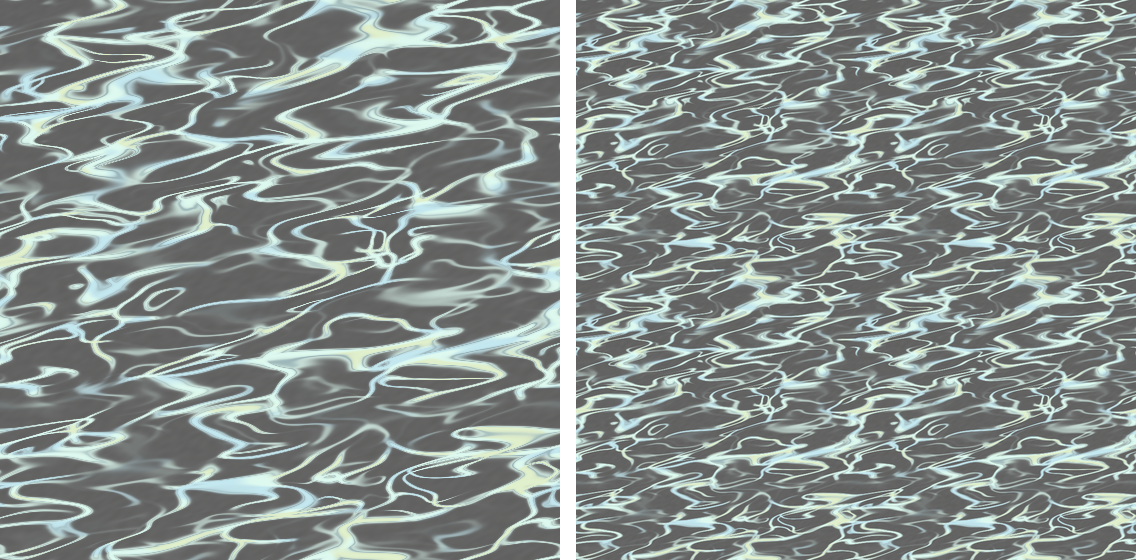
Left: one tile. Right: repeated 2 by 2.
Reproduce this texture procedurally as a three.js fragment shader.

```glsl
varying vec2 vUv;

// Grids: columns, rows, whole-number slant (all wrap over the canvas)
const vec3 NET_GRID = vec3(5.0, 10.0, 1.0);
const vec3 LOOP_GRID = vec3(6.0, 16.0, 1.0);
const vec3 RING_GRID = vec3(11.0, 32.0, 1.0);
const vec3 HAZE_GRID = vec3(9.0, 30.0, 1.0);
const vec3 PATCH_GRID = vec3(5.0, 9.0, 1.0);
const vec3 TINT_GRID = vec3(9.0, 24.0, 1.0);
const vec3 RIPPLE_GRID = vec3(4.0, 20.0, 1.0);
const vec3 WOBBLE_GRID = vec3(9.0, 34.0, 2.0);
const vec3 GRAIN_GRID = vec3(60.0, 70.0, 1.0);

const float RIPPLE = 0.15;
const float WOBBLE = 0.045;
const float SWELL = 0.035;
const vec2 NET_WIDTH = vec2(0.066, 0.22);
const vec2 LOOP_WIDTH = vec2(0.037, 0.115);
const float LOOP_LEVEL = 0.06;
const float RING_WIDTH = 0.055;
const float HAZE_WIDTH = 0.08;
const float HAZE_STRENGTH = 0.45;
const float EDGE_POWER = 2.3;
const float FIRMNESS = 0.5;
const float RIM_LEVEL = 0.74;
const float RIM_SPREAD = 0.08;
const float GRAIN = 0.025;

const vec3 DEEP = vec3(0.386, 0.386, 0.384);
const vec3 GLOW = vec3(0.87, 0.98, 0.94);
const vec3 COOL = vec3(0.77, 0.91, 0.94);
const vec3 WARM = vec3(0.88, 0.94, 0.80);
const vec3 RIM = vec3(0.58, 0.68, 0.70);

vec2 hash2(vec2 p) {
  vec3 q = fract(p.xyx * vec3(0.1031, 0.1030, 0.0973));
  q += dot(q, q.yzx + 33.33);
  return fract((q.xx + q.yz) * q.zy);
}

// Slanted lattice coordinates and the wrap that closes them on the canvas
vec2 toGrid(vec2 p, vec3 grid) {
  return vec2(grid.x * (p.x - p.y), grid.y * p.y - grid.z * p.x);
}
vec2 cellHash(vec2 cell, vec3 grid, float seed) {
  float turn = floor((cell.x + 0.5) / grid.x);
  float row = mod(cell.y + turn * grid.z + 0.5, grid.y - grid.z);
  vec2 wrapped = vec2(cell.x - turn * grid.x, floor(row));
  return hash2(wrapped + seed * vec2(17.0, 29.0) + 5.0);
}

// Wrapping gradient noise, roughly -0.5 to 0.5
float corner(vec2 cell, vec2 f, vec2 offset, vec3 grid, float seed) {
  return dot(cellHash(cell + offset, grid, seed) * 2.0 - 1.0, f - offset);
}
float noise(vec2 p, vec3 grid, float seed) {
  vec2 g = toGrid(p, grid);
  vec2 cell = floor(g);
  vec2 f = g - cell;
  vec2 s = f * f * f * (f * (f * 6.0 - 15.0) + 10.0);
  vec2 e = vec2(1.0, 0.0);
  float low = mix(corner(cell, f, e.yy, grid, seed), corner(cell, f, e.xy, grid, seed), s.x);
  float high = mix(corner(cell, f, e.yx, grid, seed), corner(cell, f, e.xx, grid, seed), s.x);
  return mix(low, high, s.y);
}

// Zero on the borders between scattered cells, growing inward
float cellBorder(vec2 p, vec3 grid, float seed) {
  vec2 g = toGrid(p, grid);
  float nearest = 9.0;
  float second = 9.0;
  for (int i = 0; i < 9; i++) {
    float n = float(i);
    vec2 cell = floor(g) + vec2(mod(n, 3.0), floor((n + 0.5) / 3.0)) - 1.0;
    cell = floor(cell + 0.5);
    float d = distance(g, cell + 0.08 + 0.84 * cellHash(cell, grid, seed));
    second = min(second, max(nearest, d));
    nearest = min(nearest, d);
  }
  return second - nearest;
}

// Bright thread with a firm edge
float ridge(float d, float width) {
  return exp(-pow(abs(d) / width + 0.0001, EDGE_POWER));
}

void main() {
  // Sideways ripples turn the steep threads into zigzags
  vec2 p = vUv;
  p.y += SWELL * noise(vUv, PATCH_GRID, 1.0);
  p.x += RIPPLE * noise(vUv, RIPPLE_GRID, 2.0);
  p += WOBBLE * vec2(1.0, 0.3) * noise(vUv, WOBBLE_GRID, 3.0);

  // Light threads: long net, closed loops, small rings and blurred haze
  float wide = smoothstep(0.02, 0.42, noise(p, PATCH_GRID, 4.0));
  float busy = noise(p, PATCH_GRID, 7.0);
  float net = ridge(cellBorder(p, NET_GRID, 5.0), mix(NET_WIDTH.x, NET_WIDTH.y, wide));
  net *= mix(0.2, 1.0, smoothstep(-0.2, 0.0, noise(p, PATCH_GRID, 11.0)));
  float loops = ridge(noise(p, LOOP_GRID, 6.0) + LOOP_LEVEL, mix(LOOP_WIDTH.x, LOOP_WIDTH.y, wide));
  loops *= mix(0.08, 1.0, smoothstep(-0.2, 0.04, busy));
  float rings = ridge(noise(p, RING_GRID, 12.0) + 0.1, RING_WIDTH) * smoothstep(0.04, 0.24, busy);
  float haze = ridge(noise(p, HAZE_GRID, 8.0), HAZE_WIDTH);
  haze *= HAZE_STRENGTH * smoothstep(0.02, 0.26, -busy);
  float light = 1.0 - (1.0 - net) * (1.0 - loops) * (1.0 - rings) * (1.0 - haze);
  float tone = mix(light, smoothstep(0.1, 0.6, light), FIRMNESS);

  // Pearly tints in the bright cores
  float tint = noise(p, TINT_GRID, 9.0);
  vec3 glow = mix(GLOW, COOL, smoothstep(0.06, 0.2, tint));
  glow = mix(glow, WARM, smoothstep(0.05, 0.18, -tint) * smoothstep(0.6, 0.95, light));
  vec3 color = mix(DEEP, glow, tone);

  // Thin slate contour inside the edges, faint grain in the deep parts
  color = mix(color, RIM, ridge(light - RIM_LEVEL, RIM_SPREAD) * mix(0.4, 0.85, wide));
  color += GRAIN * noise(vUv, GRAIN_GRID, 10.0) * (1.0 - light);
  gl_FragColor = vec4(color, 1.0);
}
```
